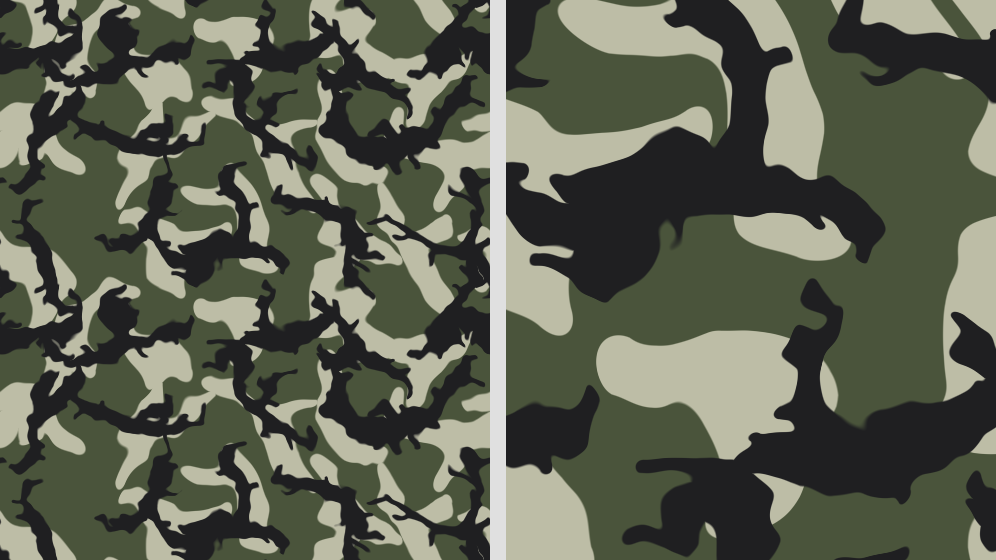
Left, the full canvas; right, a detail of the centre.
Give the GLSL for this pattern, as a WebGL 1 fragment shader.

```glsl
precision highp float;
uniform vec2 u_resolution;

#define REPEATS vec2(1.0, 2.0)
#define TILE vec2(7.0, 4.0)
#define GRID vec2(5.0, 3.0)
#define GREEN vec3(0.29, 0.33, 0.23)
#define TAN vec3(0.74, 0.74, 0.65)
#define BLACK vec3(0.12, 0.12, 0.13)
#define TAN_GIRTH 0.17
#define BLACK_GIRTH 0.115
#define TWIG 0.2
#define WARP 0.3
#define RAGGED 0.085
#define PI 3.14159

float hash(vec2 p) {
  vec3 q = fract(p.xyx * 0.1031);
  q += dot(q, q.yzx + 33.33);
  return fract((q.x + q.y) * q.z);
}

vec2 wrapCell(vec2 cell, vec2 period) {
  return floor(mod(cell + 0.5, period));
}

// Value noise that wraps at the tile edges
float noise(vec2 p, float freq, float seed) {
  vec2 period = TILE * freq;
  vec2 cell = floor(p * freq);
  vec2 f = fract(p * freq);
  f = f * f * (3.0 - 2.0 * f);
  vec2 e = vec2(1.0, 0.0);
  float a = hash(wrapCell(cell, period) + seed);
  float b = hash(wrapCell(cell + e, period) + seed);
  float c = hash(wrapCell(cell + e.yx, period) + seed);
  float d = hash(wrapCell(cell + e.xx, period) + seed);
  return mix(mix(a, b, f.x), mix(c, d, f.x), f.y);
}

vec2 warp(vec2 p, float freq, float seed) {
  return vec2(noise(p, freq, seed), noise(p, freq, seed + 31.0)) - 0.5;
}

float smoothMin(float a, float b, float k) {
  float h = max(k - abs(a - b), 0.0) / k;
  return min(a, b) - h * h * k * 0.25;
}

vec2 direction(float angle) {
  return vec2(cos(angle), sin(angle));
}

// Tapered capsule
float limb(vec2 p, vec2 a, vec2 b, float ra, float rb) {
  vec2 ab = b - a;
  float t = clamp(dot(p - a, ab) / dot(ab, ab), 0.0, 1.0);
  return length(p - a - ab * t) - mix(ra, rb, t);
}

// Two opposite wandering arms and a shorter fork, with optional side twigs
float branch(vec2 p, vec2 key, float spread, float girth, float twig, float blend) {
  float tilt = (hash(key) - 0.5) * spread;
  float size = mix(0.75, 1.25, hash(key + 3.7));
  float d = 9.0;
  for (int i = 0; i < 3; i++) {
    float arm = float(i);
    float fork = step(1.5, arm);
    float side = sign(hash(key + 8.3) - 0.5);
    float heading = tilt + arm * PI + fork * side * 1.3;
    float stride = size * mix(0.3, 0.2, fork);
    vec2 from = vec2(0.0);
    float rFrom = girth * size;
    for (int j = 0; j < 3; j++) {
      vec2 k = key + vec2(1.3, 2.1) * (arm * 5.0 + float(j) + 1.0);
      heading += (hash(k) - 0.5) * 1.5;
      vec2 to = from + stride * direction(heading);
      float rTo = girth * mix(0.45, 1.4, hash(k + 7.1)) * (1.0 - 0.15 * float(j));
      d = smoothMin(d, limb(p, from, to, rFrom, rTo), blend);
      if (twig > 0.0) {
        float turn = sign(hash(k + 2.9) - 0.5) * 1.1;
        vec2 tip = to + twig * size * direction(heading + turn);
        d = smoothMin(d, limb(p, to, tip, rTo * 0.7, 0.04), blend);
      }
      from = to;
      rFrom = rTo;
    }
  }
  return d;
}

// One branch in every jittered cell of the wrapping grid
float scatter(vec2 p, float seed, float spread, float girth, float twig, float blend) {
  vec2 cellSize = TILE / GRID;
  vec2 home = floor(p / cellSize);
  float d = 9.0;
  for (int y = -1; y <= 1; y++) {
    for (int x = -1; x <= 1; x++) {
      vec2 cell = home + vec2(float(x), float(y));
      vec2 key = wrapCell(cell, GRID) * vec2(13.7, 29.3) + seed;
      vec2 jitter = vec2(hash(key + 1.9), hash(key + 5.3)) - 0.5;
      vec2 q = p - (cell + 0.5 + 0.5 * jitter) * cellSize;
      if (dot(q, q) < 3.2) d = min(d, branch(q, key, spread, girth, twig, blend));
    }
  }
  return d;
}

void main() {
  vec2 scale = REPEATS * TILE;
  vec2 p = gl_FragCoord.xy / u_resolution * scale;
  float soft = scale.x / u_resolution.x;

  // Smooth, mostly level patches under ragged limbs
  vec2 bent = p + WARP * warp(p, 2.0, 11.0);
  float patches = scatter(bent, 47.0, 1.7, TAN_GIRTH, 0.0, 0.14);
  vec2 torn = p + WARP * warp(p, 2.0, 73.0) + RAGGED * warp(p, 8.0, 5.0);
  float limbs = scatter(torn, 91.0, 2.8, BLACK_GIRTH, TWIG, 0.05);

  vec3 color = mix(TAN, GREEN, smoothstep(-soft, soft, patches));
  color = mix(BLACK, color, smoothstep(-soft, soft, limbs));
  gl_FragColor = vec4(color, 1.0);
}
```
